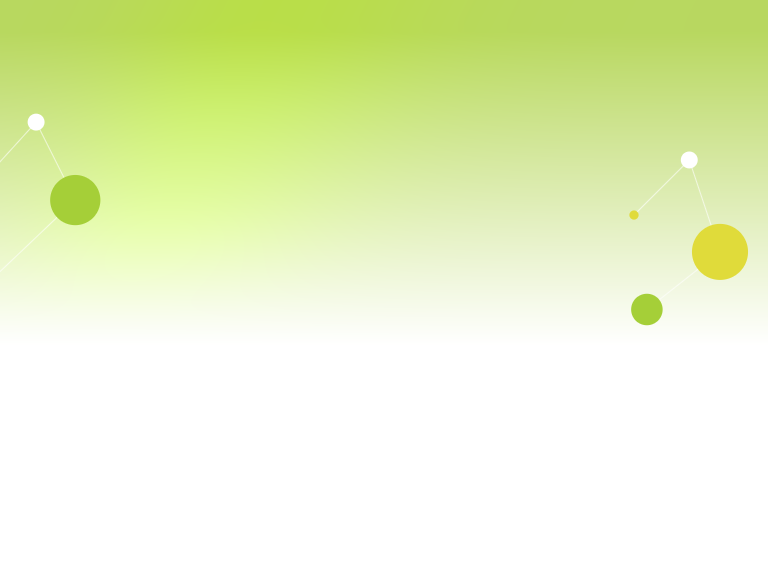
A Shadertoy shader for this background:

```glsl
const vec3 WHITE = vec3(1.0);
const vec3 MEADOW = vec3(0.722, 0.845, 0.376);
const vec3 LEAF = vec3(0.647, 0.812, 0.220);
const vec3 LEMON = vec3(0.880, 0.859, 0.227);
const vec3 GLOW_TINT = vec3(0.012, 0.058, -0.092);

// Coverage of a shape from its signed distance
float coverage(float dist, float pixel) {
    return clamp(0.5 - dist / pixel, 0.0, 1.0);
}

float segmentDistance(vec2 p, vec2 a, vec2 b) {
    vec2 along = b - a;
    float t = clamp(dot(p - a, along) / dot(along, along), 0.0, 1.0);
    return length(p - a - along * t);
}

// Vertical fade with a slanted, lime-coloured glow
vec3 backdrop(vec2 p) {
    vec3 color = mix(MEADOW, WHITE, clamp((p.y - 0.042) / 0.408, 0.0, 1.0));
    float offset = p.x - (0.345 - 0.5 * (p.y - 0.02));
    float spread = offset < 0.0 ? 0.13 : 0.165;
    float glow = exp(-0.5 * offset * offset / (spread * spread));
    glow *= 1.0 - smoothstep(0.27, 0.45, p.y);
    float lift = mix(0.45, 1.0, smoothstep(0.02, 0.16, p.y));
    return color + GLOW_TINT * vec3(lift, lift, 1.0) * glow;
}

// Thin links first, then discs; each node holds centre and radius
vec3 drawChain(vec3 color, vec2 p, vec3 nodes[4], vec3 tints[4], float pixel) {
    for (int i = 0; i < 3; i++) {
        float dist = segmentDistance(p, nodes[i].xy, nodes[i + 1].xy);
        color = mix(color, WHITE, 0.6 * coverage(dist - 0.0007, pixel));
    }
    for (int i = 0; i < 4; i++) {
        float dist = length(p - nodes[i].xy) - nodes[i].z;
        color = mix(color, tints[i], coverage(dist, pixel));
    }
    return color;
}

void mainImage(out vec4 fragColor, in vec2 fragCoord) {
    // Canvas width is one unit; y runs down from the top edge
    float pixel = 1.0 / iResolution.x;
    vec2 p = vec2(fragCoord.x, iResolution.y - fragCoord.y) * pixel;

    vec3 leftNodes[4] = vec3[4](
        vec3(-0.013, 0.225, 0.0), vec3(0.047, 0.159, 0.011),
        vec3(0.098, 0.2605, 0.0327), vec3(-0.013, 0.366, 0.0));
    vec3 leftTints[4] = vec3[4](WHITE, WHITE, LEAF, WHITE);

    vec3 rightNodes[4] = vec3[4](
        vec3(0.8255, 0.280, 0.006), vec3(0.8975, 0.2083, 0.011),
        vec3(0.9375, 0.328, 0.0365), vec3(0.8423, 0.403, 0.0205));
    vec3 rightTints[4] = vec3[4](LEMON, WHITE, LEMON, LEAF);

    vec3 color = backdrop(p);
    color = drawChain(color, p, leftNodes, leftTints, pixel);
    color = drawChain(color, p, rightNodes, rightTints, pixel);
    fragColor = vec4(clamp(color, 0.0, 1.0), 1.0);
}
```
